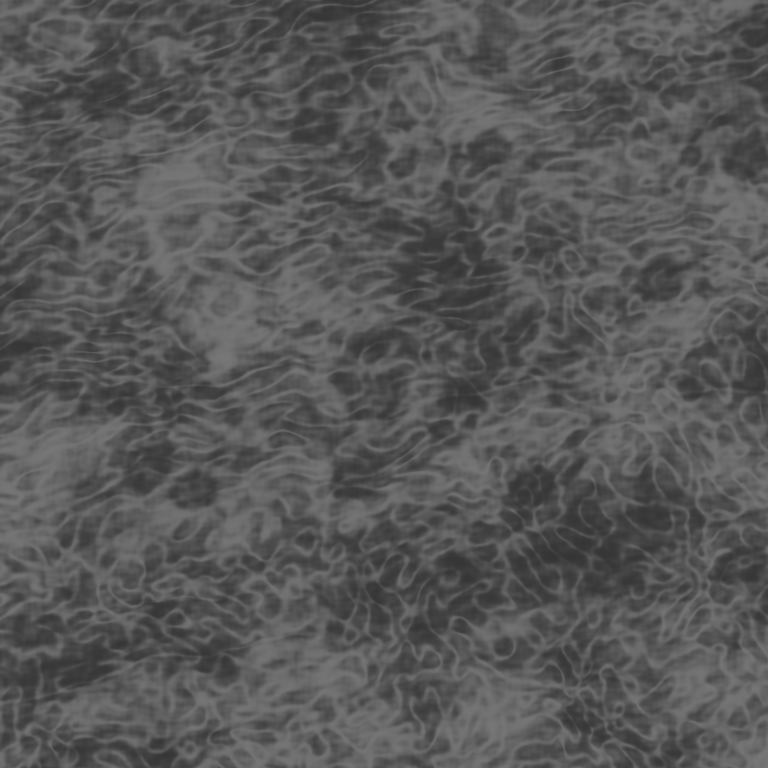
A Shadertoy shader for this texture:

```glsl
#define MID_GREY 0.334
#define TONE_RANGE 0.135
#define TILT 0.24
#define RIDGE_GAIN 0.115
#define PATCH_GAIN 0.17
#define GRAIN_GAIN 0.12
#define CELL_GRID 9.0
#define CELL_SHARE 0.24
#define CELL_DARK 0.10

vec2 hash2(vec2 p) {
    vec3 h = fract(p.xyx * vec3(0.1031, 0.1030, 0.0973));
    h += dot(h, h.yzx + 33.33);
    return fract((h.xx + h.yz) * h.zy);
}

float cornerSlope(vec2 cell, vec2 offset) {
    float angle = 6.2832 * hash2(cell + 71.0).x;
    return dot(vec2(cos(angle), sin(angle)), offset);
}

float gradientNoise(vec2 p) {
    vec2 i = floor(p), f = p - i;
    vec2 u = f * f * f * (f * (f * 6.0 - 15.0) + 10.0);
    vec2 e = vec2(1.0, 0.0);
    float low = mix(cornerSlope(i, f), cornerSlope(i + e, f - e), u.x);
    float high = mix(cornerSlope(i + e.yx, f - e.yx), cornerSlope(i + 1.0, f - 1.0), u.x);
    return mix(low, high, u.y);
}

mat2 rotation(float a) {
    return mat2(cos(a), -sin(a), sin(a), cos(a));
}

// Scattered oval cells: dark body, darker rim, paler core
float cellShade(vec2 p) {
    vec2 g = p * CELL_GRID, home = floor(g);
    float shade = 0.0;
    for (int y = -1; y <= 1; y++)
    for (int x = -1; x <= 1; x++) {
        vec2 id = home + vec2(x, y);
        vec2 kind = hash2(id + 19.0);
        if (kind.x > CELL_SHARE) continue;
        vec2 d = rotation(0.7 * kind.y - 0.1) * (g - id - 0.15 - 0.7 * hash2(id + 5.0));
        float r = length(d / vec2(0.27, 0.21)) / (0.8 + 0.4 * kind.y);
        float body = 1.0 - smoothstep(0.75, 1.2, r);
        float core = exp(-9.0 * r * r);
        shade = max(shade, body * (1.0 - 0.55 * core) * (0.6 + 0.4 * kind.y));
    }
    return shade;
}

void mainImage(out vec4 fragColor, in vec2 fragCoord) {
    vec2 uv = fragCoord / iResolution.y;

    // Bent, tilted fibre direction
    vec2 bend = vec2(gradientNoise(uv * 6.0 + 3.0), gradientNoise(uv * 6.0 + 40.0));
    vec2 ripple = vec2(gradientNoise(uv * 23.0 + 9.0), gradientNoise(uv * 23.0 + 60.0));
    vec2 p = uv + 0.035 * bend + 0.009 * ripple;
    vec2 q = rotation(TILT) * p;

    // Thin pale ridges: streaked above, tangled in the lower right
    float tangle = smoothstep(-0.2, 0.35, 0.5 * uv.x - 0.6 * uv.y + 0.1 + 0.5 * bend.x);
    float fold = mix(gradientNoise(q * vec2(19.0, 47.0)), gradientNoise(p * 35.0 + 90.0), tangle);
    float ridge = exp(-60.0 * fold * fold);

    // Broad patches and soft blotches
    float patches = gradientNoise(q * vec2(3.5, 5.5) + 12.0)
                  + 0.7 * gradientNoise(q * vec2(8.0, 13.0) + 31.0)
                  + 0.6 * gradientNoise(q * vec2(18.0, 30.0) + 55.0);

    // Fine grain with faint horizontal and vertical threads
    float grain = gradientNoise(q * vec2(48.0, 85.0) + 7.0)
                + 0.4 * gradientNoise(uv * vec2(60.0, 150.0))
                + 0.3 * gradientNoise(uv * vec2(150.0, 60.0) + 25.0);

    // A few long fibres, each a pale line on a dark band
    float strand = gradientNoise(p * vec2(2.2, 11.0) + 17.0);
    float strandMask = smoothstep(0.05, 0.3, gradientNoise(uv * vec2(2.0, 5.0) + 8.0));
    float fibre = strandMask * (0.07 * exp(-1200.0 * strand * strand)
                              - 0.05 * exp(-90.0 * strand * strand));

    float cell = cellShade(uv + 0.006 * ripple);
    float tone = RIDGE_GAIN * (ridge - 0.34) * (1.0 - 0.5 * cell)
               + PATCH_GAIN * patches * (1.0 - 0.6 * cell)
               + GRAIN_GAIN * grain + fibre
               - CELL_DARK * cell + 0.006;

    // Soft limit keeps the greys evenly spread
    float grey = MID_GREY + TONE_RANGE * tanh(tone / TONE_RANGE);
    fragColor = vec4(vec3(grey), 1.0);
}
```
